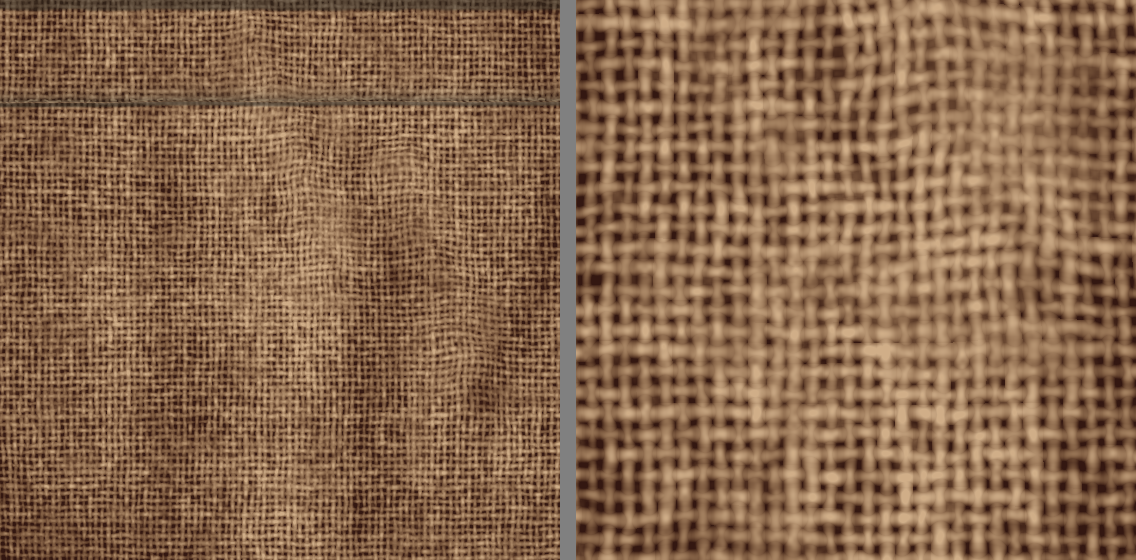
Left, the full canvas; right, a detail of the centre.
Write a Shadertoy shader that draws this texture.

```glsl
float hash(vec2 p) {
    return fract(sin(dot(p, vec2(127.1, 311.7))) * 43758.5453);
}

float noise(vec2 p) {
    vec2 i = floor(p), f = fract(p);
    f = f * f * (3.0 - 2.0 * f);
    return mix(mix(hash(i), hash(i + vec2(1, 0)), f.x),
               mix(hash(i + vec2(0, 1)), hash(i + vec2(1, 1)), f.x), f.y);
}

float fbm(vec2 p) {
    float sum = 0.0, amp = 0.5;
    for (int i = 0; i < 4; i++) {
        sum += amp * noise(p);
        p = p * 2.03 + 17.3;
        amp *= 0.5;
    }
    return sum;
}

// Soft stroke from a to b, used for folds in the cloth
float fold(vec2 p, vec2 a, vec2 b, float radius) {
    vec2 ab = b - a;
    float along = clamp(dot(p - a, ab) / dot(ab, ab), 0.0, 1.0);
    float d = length(p - a - ab * along) / radius;
    return exp(-d * d);
}

// Brightness of a plain weave, one thread per unit in each direction
float weave(vec2 q) {
    vec2 id = floor(q);

    // Uneven yarn: own thickness per thread, lumps and wobble along it
    vec2 yarn = vec2(hash(vec2(id.x, 3.0)), hash(vec2(id.y, 8.0)));
    vec2 slub = vec2(noise(vec2(id.x * 5.3, q.y * 0.8)), noise(vec2(q.x * 0.8, id.y * 7.1)));
    vec2 wobble = vec2(noise(vec2(id.x * 3.7, q.y * 0.6)), noise(vec2(q.x * 0.6, id.y * 9.3))) - 0.5;
    vec2 f = fract(q) - 0.5 + 0.26 * wobble;
    vec2 width = vec2(0.32, 0.29) + 0.12 * yarn + 0.20 * slub;
    vec2 body = max(1.0 - f * f / (width * width), 0.0);

    // Threads pass over and under each other alternately
    float over = 0.13 * sin(3.14159 * q.x) * sin(3.14159 * q.y);
    vec2 tone = 0.74 + 0.12 * yarn + 0.36 * (slub - 0.5) + vec2(over, -over);
    vec2 lit = body * tone;

    // Loose fibres fill each hole by a different amount
    float fill = 0.55 * hash(floor(q + 0.5) + 40.0) * noise(q * 0.5 + 11.0);
    return max(max(lit.x, lit.y), fill) + 0.18 * min(lit.x, lit.y);
}

// Light and dark drapery, centred on zero
float drapery(vec2 p) {
    float s = 0.32 * (fbm(p * vec2(5.0, 3.5) + 4.0) - 0.47);
    s += 0.11 * fold(p, vec2(0.48, 0.80), vec2(0.58, 0.57), 0.045);
    s += 0.13 * fold(p, vec2(0.53, 0.50), vec2(0.47, 0.0), 0.08);
    s += 0.07 * fold(p, vec2(0.72, 0.70), vec2(0.84, 0.54), 0.05);
    s += 0.08 * fold(p, vec2(0.42, 0.98), vec2(0.47, 0.85), 0.04);
    s -= 0.13 * fold(p, vec2(0.69, 0.48), vec2(0.64, 0.0), 0.055);
    s -= 0.08 * fold(p, vec2(0.62, 0.72), vec2(0.70, 0.50), 0.04);
    s -= 0.17 * fold(p, vec2(1.0, 0.64), vec2(0.87, 0.29), 0.04);
    s -= 0.08 * fold(p, vec2(0.31, 0.65), vec2(0.28, 0.25), 0.06);
    s -= 0.12 * fold(p, vec2(0.0, 0.0), vec2(0.25, 0.0), 0.18);
    s -= 0.08 * smoothstep(0.88, 1.0, p.x);
    return s;
}

void mainImage(out vec4 fragColor, in vec2 fragCoord) {
    vec2 uv = fragCoord / iResolution.xy;
    float seam = uv.y - 0.818 - 0.004 * (noise(vec2(uv.x * 6.0, 2.0)) - 0.5);
    float flap = smoothstep(-0.002, 0.002, seam);

    // Threads wander a little, and ripple along the diagonal folds
    vec2 drift = vec2(noise(uv * 3.0 + 9.0), noise(uv * 3.0 + 31.0)) - 0.5;
    vec2 jitter = vec2(noise(uv * 22.0), noise(uv * 22.0 + 50.0)) - 0.5;
    float ripple = fold(uv, vec2(0.45, 0.93), vec2(0.60, 0.53), 0.05)
                 + fold(uv, vec2(0.72, 0.70), vec2(0.86, 0.30), 0.05);
    vec2 p = uv + 0.009 * drift + (0.003 + 0.005 * ripple) * jitter;
    p.y -= 0.008 * ripple;
    vec2 q = p * vec2(90.0, 80.0) + flap * vec2(0.4, 0.3);

    // Tight patches close the holes
    float tight = 0.3 * smoothstep(0.5, 0.8, noise(uv * 24.0 + 70.0)) + 0.25 * ripple;
    float t = mix(weave(q), 0.70, min(tight, 0.45));
    t = 0.55 + 1.05 * (t - 0.70);

    // Fibre grain, then shading
    t += 0.16 * (noise(q * 1.6) - 0.5) + 0.20 * (noise(q * 3.1 + 5.0) - 0.5);
    t += 1.2 * drapery(uv) - 0.05 * flap;
    t = clamp(t, 0.0, 1.08);

    // Warm ramp, richer in the middle tones
    vec3 hollow = vec3(0.20, 0.09, 0.065);
    vec3 straw = vec3(0.77, 0.64, 0.50);
    vec3 col = mix(hollow, straw, t) - vec3(0.0, 0.06, 0.14) * max(t * (1.0 - t), 0.0);

    // Hem: shadow above the seam, dark crease below, pale stitches between
    float shadow = 0.65 * flap * exp(-max(seam, 0.0) / 0.013);
    float crease = 0.75 * smoothstep(0.007, 0.001, abs(seam + 0.004));
    float topEdge = 0.7 * smoothstep(0.980, 0.987, uv.y + 0.003 * noise(uv.xx * 30.0));
    vec3 hemDark = vec3(0.19, 0.15, 0.105) + 0.14 * t;
    col = mix(col, hemDark, max(max(shadow, crease), topEdge));

    float stitch = smoothstep(0.003, 0.0005, abs(seam - 0.003 - 0.004 * (noise(uv.xx * 90.0) - 0.5)));
    stitch *= smoothstep(0.35, 0.7, noise(vec2(uv.x * 170.0, 5.0)));
    col = mix(col, vec3(0.60, 0.52, 0.41), 0.65 * stitch);

    fragColor = vec4(col, 1.0);
}
```
